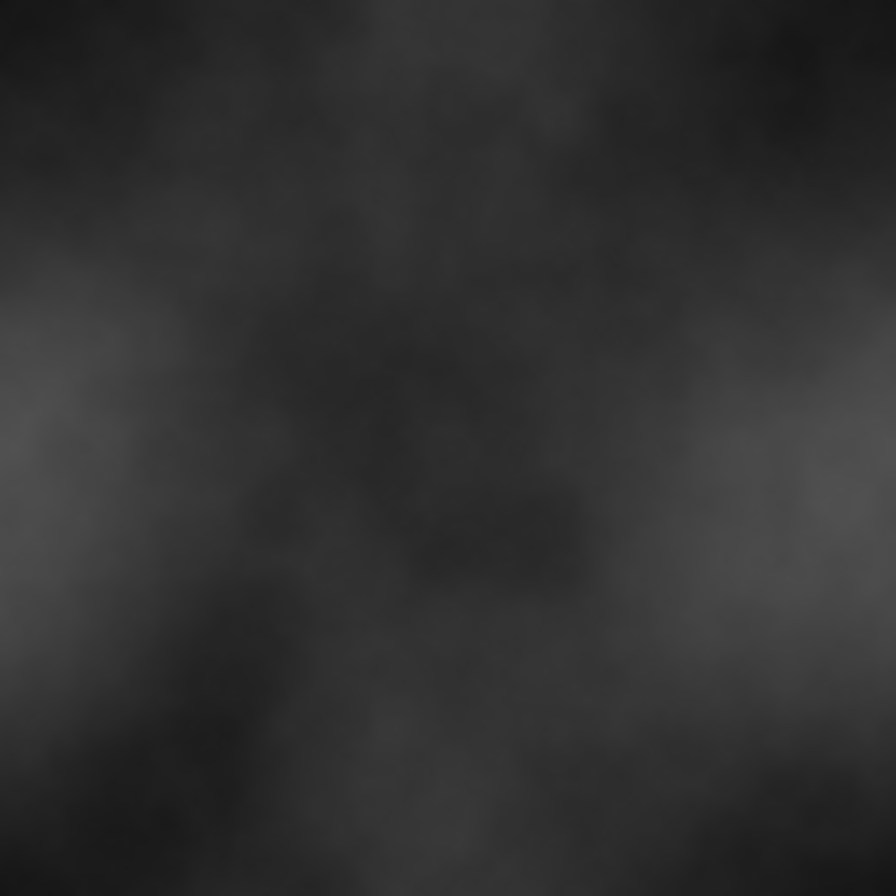
Write a Shadertoy shader that draws this texture.

```glsl
// Dark, soft grey smoke with a pale bank across the side edges; tiles both ways.
#define CORNER_GREY 0.095
#define BANK_GREY 0.315
#define CENTRE_GREY 0.162
#define MIDDLE_EDGE_GREY 0.185
#define BANK_SHIFT 0.03
#define BANK_TILT 0.05
#define CLOUD_CELLS 4
#define CLOUD_AMOUNT 0.032
#define CLOUD_GAIN 0.56
#define OCTAVES 6
#define SEED 7u

const float TAU = 6.2831853;

// Integer hash of a lattice point, from -1 to 1
float hash(ivec2 cell, uint seed) {
    uint h = uint(cell.x) * 1597u + uint(cell.y) * 51749u + seed * 7919u;
    h = (h ^ (h >> 15)) * 73244475u;
    h = (h ^ (h >> 13)) * 73244475u;
    h ^= h >> 16;
    return float(h & 65535u) / 32767.5 - 1.0;
}

// Value noise that wraps after a whole number of cells
float wrappedNoise(vec2 uv, int cells, uint seed) {
    vec2 p = fract(uv) * float(cells);
    ivec2 a = ivec2(floor(p)) % cells;
    ivec2 b = (a + 1) % cells;
    vec2 f = fract(p);
    f = f * f * f * (f * (f * 6.0 - 15.0) + 10.0);
    float low = mix(hash(a, seed), hash(ivec2(b.x, a.y), seed), f.x);
    float high = mix(hash(ivec2(a.x, b.y), seed), hash(b, seed), f.x);
    return mix(low, high, f.y);
}

// Octaves of wrapped noise, each finer and fainter
float clouds(vec2 uv) {
    float sum = 0.0;
    float amount = CLOUD_AMOUNT;
    int cells = CLOUD_CELLS;
    for (int i = 0; i < OCTAVES; i++) {
        sum += amount * wrappedNoise(uv, cells, SEED + uint(i));
        amount *= CLOUD_GAIN;
        cells *= 2;
    }
    return sum;
}

// Broad light and shade: pale at the side edges, dark in the corners
float broadShade(vec2 uv) {
    float side = 0.5 + 0.5 * cos(TAU * (uv.x + BANK_SHIFT));
    float crest = BANK_TILT * sin(TAU * uv.x);
    float height = 0.5 - 0.5 * cos(TAU * (uv.y - crest));
    float middle = mix(MIDDLE_EDGE_GREY, CENTRE_GREY, height);
    float edge = mix(CORNER_GREY, BANK_GREY, height);
    return mix(middle, edge, side);
}

void mainImage(out vec4 fragColor, in vec2 fragCoord) {
    vec2 uv = fragCoord / iResolution.xy;
    float grey = broadShade(uv) + clouds(uv);
    fragColor = vec4(vec3(clamp(grey, 0.0, 1.0)), 1.0);
}
```
